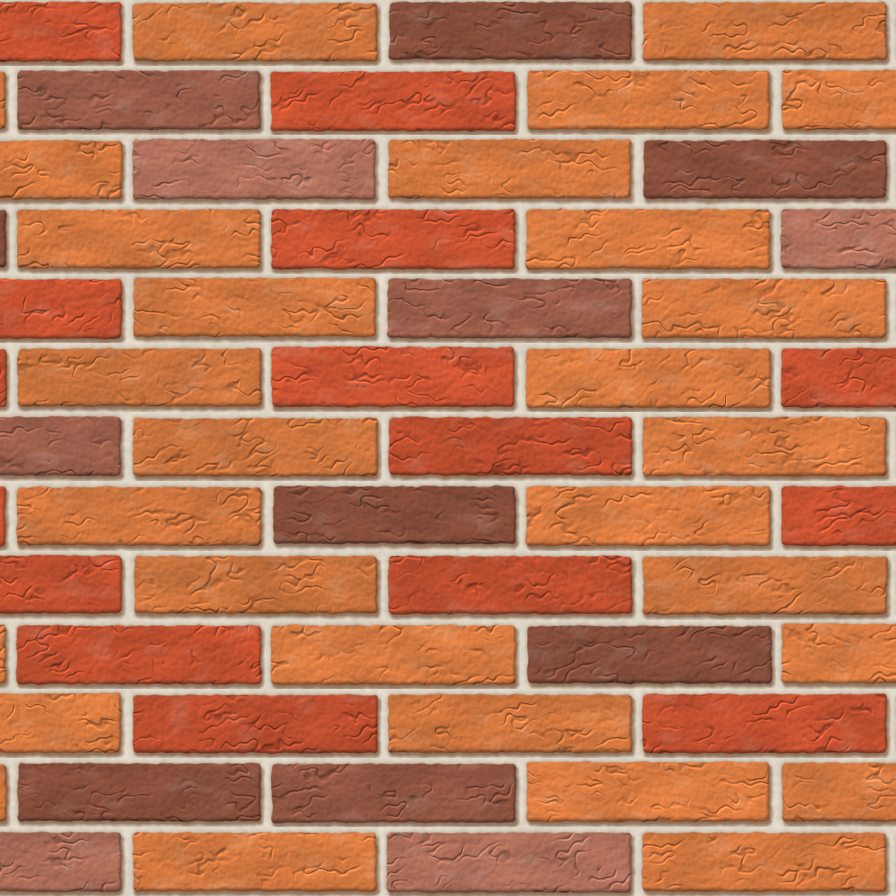
Give the GLSL for this texture, as a WebGL 2 fragment shader.

```glsl
#version 300 es
precision highp float;
// Running-bond brick wall: long rough bricks in orange, red and brown on pale mortar.
// Each pixel finds its course and brick, measures a rounded box with worn edges,
// then lights a creased gradient-noise surface from the upper left.

uniform vec2 u_resolution;
out vec4 outColor;

#define PITCH vec2(0.2845, 0.07725)     // brick plus joint
#define HALF_SIZE vec2(0.1358, 0.0327)  // half a brick
#define COURSE_SHIFT 0.155              // sideways shift of odd courses
#define TOP_MARGIN 0.0035               // joint cut off by the top edge
#define CORNER 0.0045
#define EDGE_WEAR 0.0016
#define RELIEF 0.25
#define GRAIN 0.34

const vec3 ORANGE = vec3(0.800, 0.455, 0.245);
const vec3 RED = vec3(0.735, 0.305, 0.185);
const vec3 BROWN = vec3(0.535, 0.310, 0.235);
const vec3 MAUVE = vec3(0.645, 0.410, 0.335);
const vec3 MORTAR = vec3(0.885, 0.850, 0.790);
const vec3 SHADOW = vec3(0.470, 0.330, 0.230);

float hash(vec2 p) {
    vec3 q = fract(p.xyx * 0.1031);
    q += dot(q, q.yzx + 33.33);
    return fract((q.x + q.y) * q.z);
}

vec2 gradient(vec2 cell) {
    float angle = 6.2832 * hash(cell + 17.0);
    return vec2(cos(angle), sin(angle));
}

float noise(vec2 p) {
    vec2 i = floor(p), f = p - i;
    vec2 u = f * f * f * (f * (f * 6.0 - 15.0) + 10.0);
    vec2 e = vec2(1.0, 0.0);
    float low = mix(dot(gradient(i), f), dot(gradient(i + e), f - e), u.x);
    float high = mix(dot(gradient(i + e.yx), f - e.yx), dot(gradient(i + 1.0), f - 1.0), u.x);
    return mix(low, high, u.y);
}

float roundedBox(vec2 p, vec2 halfSize) {
    vec2 q = abs(p) - halfSize + CORNER;
    return length(max(q, 0.0)) + min(max(q.x, q.y), 0.0) - CORNER;
}

// Height of the brick face: slanted broken creases plus sandy grain
float faceHeight(vec2 p, float seed) {
    vec2 shift = vec2(seed * 41.0, seed * 73.0);
    vec2 q = vec2(p.x, p.y - (seed * 0.55 - 0.08) * p.x) * vec2(24.0, 66.0) + shift;
    q += 0.55 * vec2(noise(p * 65.0 + shift), noise(p * 75.0 - shift));
    float crease = 1.0 - smoothstep(0.0, 0.13, abs(noise(q)));
    float broken = smoothstep(-0.08, 0.28, noise(p * vec2(19.0, 42.0) + shift.yx));
    float grain = noise(p * 125.0) + 0.8 * noise(p * 210.0 + 5.0);
    return GRAIN * grain - crease * broken + 0.4 * noise(q * 1.7 + 9.0);
}

// Orange alternates with darker bricks; some courses break the rhythm
vec3 brickColor(int row, int column, float seed) {
    int col = column & 3;
    if (row % 10 == 1 && (col == 1 || col == 2)) col = 3 - col;
    bool flipped = abs(mod(float(row) + 2.8, 8.6) - 4.3) < 1.3;
    bool isOrange = (((col + row) & 1) == 1) != flipped;
    int fifth = row % 5, ninth = row % 9;
    bool isBrown = col < 2 ? (fifth == 1 || fifth == 2) : (ninth < 5 && ninth != 1);
    vec3 brown = mix(BROWN, MAUVE, smoothstep(0.3, 0.9, seed));
    return (isOrange ? ORANGE : (isBrown ? brown : RED)) * (0.95 + 0.1 * seed);
}

void main() {
    vec2 p = gl_FragCoord.xy / u_resolution;
    float pixel = 1.0 / min(u_resolution.x, u_resolution.y);

    // Course, brick and position from the brick centre
    float down = 1.0 - p.y + TOP_MARGIN;
    float row = floor(down / PITCH.y);
    float x = p.x - COURSE_SHIFT * mod(row, 2.0);
    float column = floor(x / PITCH.x + 0.5);
    vec2 local = vec2(x - column * PITCH.x, (row + 0.5) * PITCH.y - down);
    float seed = hash(vec2(column + 7.0, row + 3.0));
    float seed2 = hash(vec2(row + 31.0, column + 12.0));
    local += 0.002 * (vec2(seed, seed2) - 0.5);
    vec2 size = HALF_SIZE + 0.0016 * (vec2(seed2, seed) - 0.5);

    // Worn outline and offset outlines for shading
    float wear = EDGE_WEAR * (noise(p * 55.0) + 0.7 * noise(p * 130.0));
    float edge = roundedBox(local, size) + wear;
    float shadowEdge = roundedBox(local - vec2(0.0018, -0.0035), size) + wear;
    float lowerRim = roundedBox(local - vec2(-0.0014, 0.0028), size) + wear;

    // Mortar with grain, contact shade and thrown shadow
    vec3 mortar = MORTAR * (1.0 + 0.05 * noise(p * 140.0) + 0.04 * noise(p * 24.0));
    float shade = 0.75 * (1.0 - smoothstep(-0.002, 0.0045, shadowEdge));
    shade = max(shade, 0.38 * exp(-max(edge, 0.0) / 0.0022));
    mortar = mix(mortar, SHADOW, shade);

    // Brick face lit from the upper left
    float height = faceHeight(p, seed2);
    float slope = height - faceHeight(p + vec2(-0.0011, 0.0022), seed2);
    float light = 1.0 + RELIEF * slope + 0.13 * min(height, 0.0) + 0.03;
    light *= 1.0 + 0.13 * noise(p * vec2(15.0, 32.0) + seed * 20.0);
    vec3 brick = brickColor(int(row), int(column), seed);
    float dust = smoothstep(0.1, 0.5, noise(p * vec2(28.0, 48.0) - seed * 30.0));
    brick = mix(brick, brick * 0.75 + 0.22, 0.35 * dust) * light;
    brick *= 1.0 - 0.4 * smoothstep(-0.003, 0.003, lowerRim);

    float blend = max(pixel, 0.0011);
    vec3 color = mix(brick, mortar, smoothstep(-blend, blend, edge));
    outColor = vec4(clamp(color, 0.0, 1.0), 1.0);
}
```
